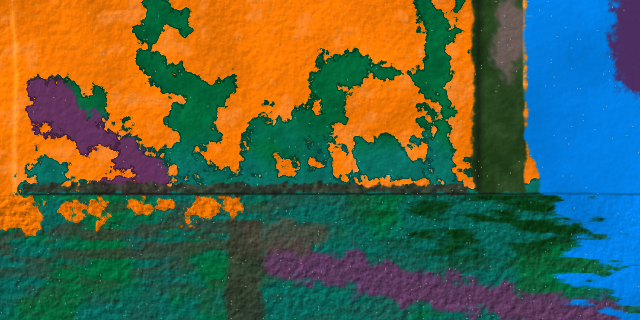
Write a Shadertoy shader that draws this texture.

```glsl
// Peeling orange, green and blue paint over old bricks with rough mortar joints.
const vec3 ORANGE = vec3(.96, .47, .02);
const vec3 GREEN = vec3(.01, .40, .22);
const vec3 TEAL = vec3(.04, .44, .39);
const vec3 BLUE = vec3(.01, .49, .88);
const vec3 PURPLE = vec3(.39, .20, .36);
const vec3 MORTAR = vec3(.24, .25, .19);
const vec3 DARK = vec3(.07, .10, .07);
const float JOINT_Y = .59;  // horizontal joint, from the top
const float RAGGED = .085;  // raggedness of peeled edges
const float RELIEF = 1.7;   // strength of surface relief

// Bare areas and surviving flakes: centre.xy, radius.xy
const vec4 BARE[11] = vec4[11](
  vec4(.485, .04, .05, .08), vec4(.56, .065, .055, .04),
  vec4(.61, .36, .09, .12), vec4(.69, .3, .04, .05),
  vec4(.57, .49, .07, .06), vec4(1.1, .28, .13, .12),
  vec4(.92, .47, .17, .13), vec4(1.27, .24, .08, .03),
  vec4(.25, .35, .085, .08), vec4(.15, .54, .1, .05),
  vec4(1.2, .49, .2, .09));
const vec4 FLAKE[9] = vec4[9](
  vec4(1.21, .34, .13, .095), vec4(.99, .485, .026, .045),
  vec4(.725, .42, .04, .09), vec4(.285, .53, .068, .045),
  vec4(1.405, .015, .035, .03), vec4(.9, .51, .025, .03),
  vec4(1.06, .5, .018, .04), vec4(1.32, .48, .018, .06),
  vec4(1.445, .2, .026, .14));

float hash(vec2 p) {
  vec3 a = fract(p.xyx * vec3(.1031, .103, .0973));
  a += dot(a, a.yzx + 33.33);
  return fract((a.x + a.y) * a.z);
}
float noise(vec2 p) {
  vec2 i = floor(p), f = fract(p);
  f = f * f * (3. - 2. * f);
  return mix(mix(hash(i), hash(i + vec2(1, 0)), f.x),
             mix(hash(i + vec2(0, 1)), hash(i + 1.), f.x), f.y);
}
float fbm(vec2 p) {
  float sum = 0., amp = .5;
  for (int i = 0; i < 5; i++) {
    sum += amp * noise(p);
    p = mat2(1.6, 1.2, -1.2, 1.6) * p + 7.3;
    amp *= .5;
  }
  return sum;
}
float blob(vec2 p, vec4 e) {
  return (length((p - e.xy) / e.zw) - 1.) * min(e.z, e.w);
}
float segment(vec2 p, vec2 a, vec2 b) {
  vec2 d = b - a;
  return length(p - a - d * clamp(dot(p - a, d) / dot(d, d), 0., 1.));
}
float box(vec2 p, vec4 b) {
  vec2 d = abs(p - b.xy) - b.zw;
  return max(d.x, d.y);
}
float inside(float d, float soft) { return 1. - smoothstep(-soft, soft, d); }

// Positive where orange survives on the upper brick
float orangeField(vec2 p) {
  float d = .535 - p.y + .035 * noise(p * 9.);
  for (int i = 0; i < 11; i++) d = min(d, blob(p, BARE[i]));
  d = min(d, segment(p, vec2(.48, .17), vec2(.58, .31)) - .035);
  d = min(d, segment(p, vec2(.13, .32), vec2(.5, .55)) - .06);
  d = min(d, box(p, vec4(1.375, .28, .055, .32)));
  for (int i = 0; i < 9; i++) d = max(d, -blob(p, FLAKE[i]));
  return max(d, .045 - p.x);
}

void mainImage(out vec4 fragColor, in vec2 fragCoord) {
  vec2 p = vec2(fragCoord.x, iResolution.y - fragCoord.y) / iResolution.y;
  float px = 1.2 / iResolution.y;
  float big = fbm(p * 6.), mid = fbm(p * 19. + 4.), fine = fbm(p * 62.);
  float streak = fbm(p * vec2(9, 34));
  float rough = (mid - .48) * RAGGED + (fine - .48) * .035;
  float lower = smoothstep(-px, px, p.y - .61);

  // Upper brick: undercoat, purple stain, orange skin
  vec3 col = mix(GREEN, TEAL, smoothstep(.3, .56, p.y + .5 * (big - .5)));
  col *= .78 + .45 * mid;
  float stain = segment(p, vec2(.13, .34), vec2(.46, .57)) - .085;
  col = mix(col, PURPLE, inside(stain + rough, .012));
  float skin = orangeField(p) + rough * 1.5;
  col *= 1. - .35 * inside(abs(skin + .006) - .005, .004);
  vec3 orange = ORANGE * (.86 + .28 * big);
  orange = mix(orange, vec3(.97, .56, .27), .5 * smoothstep(.53, .72, mid));
  col = mix(col, orange, smoothstep(-px, px, skin));
  col += .16 * inside(abs(p.x - .035 - .02 * big) - .004, .012);

  // Lower brick: dirty teal, moss, purple diagonal, flakes
  vec3 low = mix(TEAL * .88, GREEN, smoothstep(.42, .65, big));
  float dirt = inside(box(p, vec4(.36, .75, .5, .1)), .13);
  low = mix(low, MORTAR, (.25 + .6 * dirt) * smoothstep(.4, .6, streak));
  float moss = inside(blob(p, vec4(1.55, .69, .34, .12)) + rough, .06);
  low = mix(low, vec3(.03, .22, .08), moss * smoothstep(.34, .58, streak));
  float band = segment(p, vec2(.88, .81), vec2(1.9, 1.01)) - .055;
  low = mix(low, PURPLE, .88 * inside(band + rough, .015));
  float flakes = blob(p, vec4(.05, .66, .1, .07));
  for (float i = 0.; i < 3.; i++)
    flakes = min(flakes, blob(p, vec4(.25 + .2 * i, .655, .075, .032)));
  low = mix(low, ORANGE * .92, inside(flakes + rough * 1.3, px));
  float post = box(p, vec4(.765, .87, .055, .18)) + rough * .4;
  low = mix(low, MORTAR * (.6 + .7 * mid), .85 * inside(post, .014));
  float clump = blob(p, vec4(.91, .74, .14, .055)) + rough;
  low = mix(low, vec3(.3, .28, .23), .8 * inside(clump, .015));
  col = mix(col, low, lower);

  // Upright joint and blue wall
  vec3 grout = mix(vec3(.09, .19, .07), vec3(.2, .31, .16), mid * 1.2);
  float worn = blob(p, vec4(1.6, .1, .05, .13)) + rough;
  grout = mix(grout, vec3(.42, .36, .34), inside(worn, .02));
  grout *= 1. - .5 * inside(abs(p.x - 1.495) - .008, .018);
  col = mix(col, grout, inside(box(p, vec4(1.56, .28, .082, .325)) + rough * .3, .006));
  float shore = mix(1.642 + .05 * smoothstep(.4, .6, p.y), 1.52 + .4 * p.y, lower);
  float sea = inside(shore - p.x + rough * .4 + lower * (streak - .48) * .5, .006 + .03 * lower);
  vec3 blue = BLUE * (.9 + .2 * big);
  float rust = blob(p, vec4(2.02, .1, .1, .24)) + rough;
  blue = mix(blue, vec3(.3, .18, .38), inside(rust, .015));
  col = mix(col, blue, sea);
  col += .3 * inside(abs(p.x - 1.637) - .003, .004) * inside(p.y - .3, .05) * mid;

  // Horizontal joint: crust and thin shadow
  float crust = box(p, vec4(.77, JOINT_Y, .7, .016)) + rough * .45;
  col = mix(col, MORTAR * (.35 + 1.1 * fine), .9 * inside(crust, .005));
  float shadow = inside(abs(p.y - .603 - .006 * mid) - .003, .004);
  col = mix(col, DARK, shadow * (.85 - .55 * sea) * smoothstep(.02, .12, p.x));

  // Relief and pale specks
  float slope = fine - fbm((p + .0045) * 62.);
  col *= 1. + RELIEF * mix(.22, .65, lower) * (1. - .7 * sea) * slope;
  vec2 cell = p * 110.;
  float speck = step(.978, hash(floor(cell))) * inside(length(fract(cell) - .5) - .22, .15);
  col = mix(col, vec3(.66, .76, .72), .5 * speck);
  fragColor = vec4(clamp(col, 0., 1.), 1);
}
```
